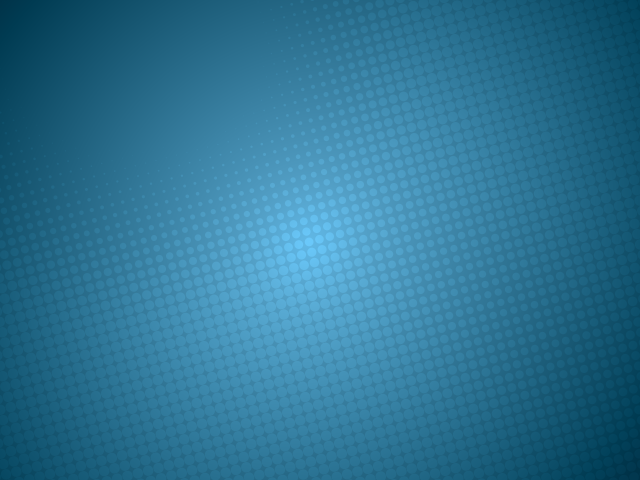
Write a Shadertoy shader that draws this background.

```glsl
// A blue radial glow under a tilted halftone screen of faint, lighter dots.
// The glow is a linear ramp over a slightly tilted ellipse; the dots sit on a
// rotated square grid and their radius follows a smooth size field.

// Glow (lengths in canvas heights, origin at the lower left)
const vec2 GLOW_CENTER = vec2(0.644, 0.496);
const float GLOW_REACH = 0.80;
const float GLOW_ANGLE = 0.70;
const vec2 GLOW_STRETCH = vec2(1.06, 0.95);
const float CORE_RADIUS = 0.085;
const vec3 GLOW_COLOR = vec3(0.380, 0.690, 0.850);
const vec3 EDGE_COLOR = vec3(0.000, 0.232, 0.322);
const vec3 CORE_BOOST = vec3(0.000, 0.030, 0.050);

// Halftone screen
const float CELL_SIZE = 0.0222;
const float GRID_ANGLE = 0.253;
const float MAX_DOT = 0.49;
const float DOT_GAIN = 0.085;
const float DOT_LIFT = 0.006;

// Dot size field: an empty spot and a softer valley of smaller dots
const vec2 EMPTY_CENTER = vec2(0.260, 0.948);
const vec2 EMPTY_RANGE = vec2(0.19, 0.66);
const vec2 VALLEY_CENTER = vec2(0.972, 0.427);
const float VALLEY_ANGLE = -0.647;
const vec2 VALLEY_SPREAD = vec2(0.365, 0.120);
const float VALLEY_DEPTH = 0.32;

// Coordinates of p in axes turned counterclockwise by angle
vec2 toAxes(vec2 p, float angle) {
    float c = cos(angle), s = sin(angle);
    return vec2(c * p.x + s * p.y, c * p.y - s * p.x);
}

vec3 glow(vec2 p) {
    float dist = length(toAxes(p - GLOW_CENTER, GLOW_ANGLE) / GLOW_STRETCH);
    float ramp = min(dist / GLOW_REACH, 1.08);
    float core = exp(-dist * dist / (CORE_RADIUS * CORE_RADIUS));
    return max(mix(GLOW_COLOR, EDGE_COLOR, ramp) + CORE_BOOST * core, 0.0);
}

// Dot radius in canvas heights
float dotRadius(vec2 p) {
    float fill = smoothstep(EMPTY_RANGE.x, EMPTY_RANGE.y, distance(p, EMPTY_CENTER));
    vec2 v = toAxes(p - VALLEY_CENTER, VALLEY_ANGLE) / VALLEY_SPREAD;
    fill -= VALLEY_DEPTH * exp(-0.5 * dot(v, v));
    return CELL_SIZE * MAX_DOT * max(fill, 0.0);
}

// Coverage of the halftone dots, sized once per cell
float halftone(vec2 p, float pixel) {
    vec2 grid = toAxes(p - GLOW_CENTER, GRID_ANGLE) / CELL_SIZE;
    vec2 cell = floor(grid + 0.5);
    vec2 dotCenter = GLOW_CENTER + toAxes(cell * CELL_SIZE, -GRID_ANGLE);
    float radius = dotRadius(dotCenter);
    float edge = distance(p, dotCenter) - radius;
    return clamp(0.5 - edge / pixel, 0.0, 1.0) * smoothstep(0.0, pixel, radius);
}

void mainImage(out vec4 fragColor, in vec2 fragCoord) {
    float pixel = 1.0 / iResolution.y;
    vec2 p = fragCoord * pixel;
    vec3 color = glow(p);
    color += halftone(p, pixel) * (color * DOT_GAIN + DOT_LIFT);
    fragColor = vec4(color, 1.0);
}
```
